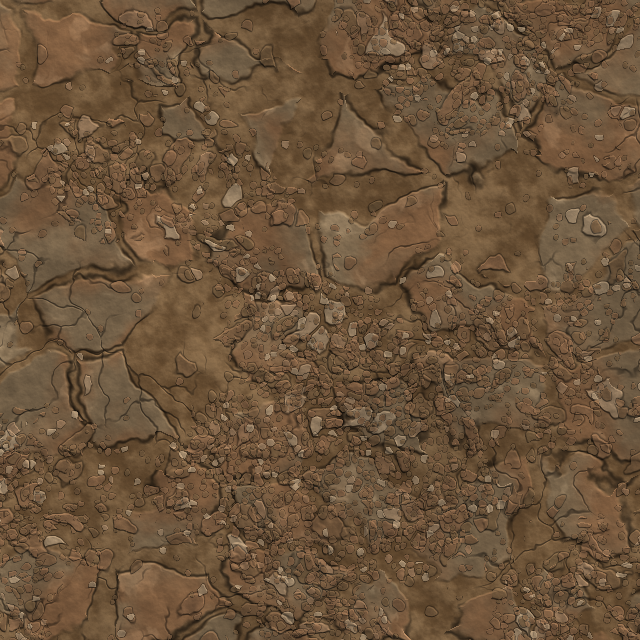
A WebGL 1 fragment shader for this texture:

```glsl
precision highp float;
// Weathered brown earth with half-buried stone slabs, cracks and scattered pebbles.
uniform vec2 u_resolution;

float hash(vec2 p) {
  vec3 q = fract(p.xyx * 0.1031);
  q += dot(q, q.yzx + 33.33);
  return fract((q.x + q.y) * q.z);
}

float noise(vec2 p) {
  vec2 i = floor(p), f = fract(p);
  f = f * f * (3.0 - 2.0 * f);
  return mix(mix(hash(i), hash(i + vec2(1, 0)), f.x),
             mix(hash(i + vec2(0, 1)), hash(i + vec2(1, 1)), f.x), f.y);
}

float fbm(vec2 p) {
  float sum = 0.0, amp = 0.516;
  for (int i = 0; i < 5; i++) {
    sum += amp * noise(p);
    p = mat2(1.6, 1.2, -1.2, 1.6) * p + 11.7;
    amp *= 0.5;
  }
  return sum;
}

// Voronoi cells: x = distance to border, y = distance to centre, zw = cell id
vec4 cells(vec2 p) {
  vec2 base = floor(p), id = base, near = vec2(0.0), next = vec2(1.0);
  float d1 = 9.0, d2 = 9.0;
  for (int y = -1; y <= 1; y++) {
    for (int x = -1; x <= 1; x++) {
      vec2 c = base + vec2(float(x), float(y));
      vec2 centre = c + 0.1 + 0.8 * vec2(hash(c), hash(c + 57.0));
      float d = dot(p - centre, p - centre);
      if (d < d1) {
        d2 = d1; next = near;
        d1 = d; near = centre; id = c;
      } else if (d < d2) {
        d2 = d; next = centre;
      }
    }
  }
  return vec4((d2 - d1) / (2.0 * distance(near, next) + 0.001), sqrt(d1), id);
}

// Returns the surface height and its unlit colour
float ground(vec2 p, out vec3 colour) {
  vec2 warp = vec2(fbm(p * 9.0), fbm(p * 9.0 + 40.0)) - 0.5;
  vec2 q = p + warp * 0.1;
  float detail = fbm(p * 16.0 + 5.0);
  float grain = fbm(p * 60.0 + 23.0);
  float height = 0.012 * detail + 0.005 * grain;

  // Loose soil
  float tone = smoothstep(0.28, 0.74, 0.5 * detail + 0.5 * grain);
  colour = mix(vec3(0.35, 0.26, 0.165), vec3(0.50, 0.395, 0.275), tone);

  // Flat slabs, partly buried under the soil
  vec4 slab = cells(q * vec2(6.0, 7.0) + 3.0);
  float depth = slab.x - 0.04 - 0.7 * max(0.0, fbm(p * 7.0 + 31.0) - 0.46);
  float present = step(0.22, hash(slab.zw + 91.0));
  float exposed = smoothstep(0.0, 0.05, depth) * present;
  float rust = smoothstep(0.36, 0.64, fbm(q * 8.0 + slab.zw * 5.0));
  vec3 stone = mix(vec3(0.415, 0.35, 0.265), vec3(0.44, 0.32, 0.22), rust);
  stone *= 0.76 + 0.28 * detail + 0.2 * grain + 0.1 * hash(slab.zw + 13.0);
  stone += vec3(0.10, 0.09, 0.075) * smoothstep(0.60, 0.76, fbm(q * 24.0 + 70.0));
  colour = mix(colour, stone, exposed * 0.88);
  height += 0.005 * exposed;

  // Broken dark rims and fine fractures
  float rim = (1.0 - smoothstep(0.0, 0.035, abs(depth))) * present;
  colour *= 1.0 - 0.5 * rim * smoothstep(0.42, 0.62, fbm(p * 11.0 + 62.0));
  float fracture = 1.0 - smoothstep(0.0, 0.05, cells(q * 14.0 + warp + 19.0).x);
  fracture *= smoothstep(0.48, 0.64, fbm(p * 8.0 + 83.0));
  colour *= 1.0 - 0.38 * fracture;
  height -= 0.002 * fracture;

  // Pebbles of three sizes, gathered in patches
  float patches = smoothstep(0.44, 0.66, fbm(p * 4.5 + 14.0));
  for (int i = 0; i < 3; i++) {
    float level = float(i);
    float scale = 22.0 * pow(1.9, level);
    vec4 pebble = cells(p * scale + warp * 2.5 + 17.0 * level);
    float kind = hash(pebble.zw + 29.0);
    float chosen = step(hash(pebble.zw + 71.0), 0.05 + (0.45 + 0.15 * level) * patches);
    float inside = min(pebble.x - 0.06, 0.32 + 0.22 * kind - pebble.y);
    float body = smoothstep(0.0, 0.08, inside) * chosen;
    float contact = smoothstep(-0.07, 0.02, inside) * chosen * (1.0 - body);
    vec3 rock = mix(vec3(0.38, 0.30, 0.205), vec3(0.48, 0.35, 0.25), kind);
    rock = mix(rock, vec3(0.57, 0.49, 0.39), smoothstep(0.84, 0.96, kind));
    rock *= 0.78 + 0.44 * grain;
    colour = mix(colour * (1.0 - 0.36 * contact), rock, body * 0.85);
    height += 0.12 / scale * body;
  }
  return height;
}

void main() {
  vec2 p = gl_FragCoord.xy / min(u_resolution.x, u_resolution.y);
  vec3 colour, unused;
  float here = ground(p, colour);

  // Soft light from the upper right
  float slope = (here - ground(p + 0.002 * vec2(0.4, 0.9), unused)) / 0.002;
  colour *= 1.0 + clamp(0.2 * slope, -0.4, 0.28);

  // Slow drift between damp and dusty ground
  colour *= 0.88 + 0.26 * fbm(p * 3.0 + 50.0);
  gl_FragColor = vec4(colour, 1.0);
}
```
